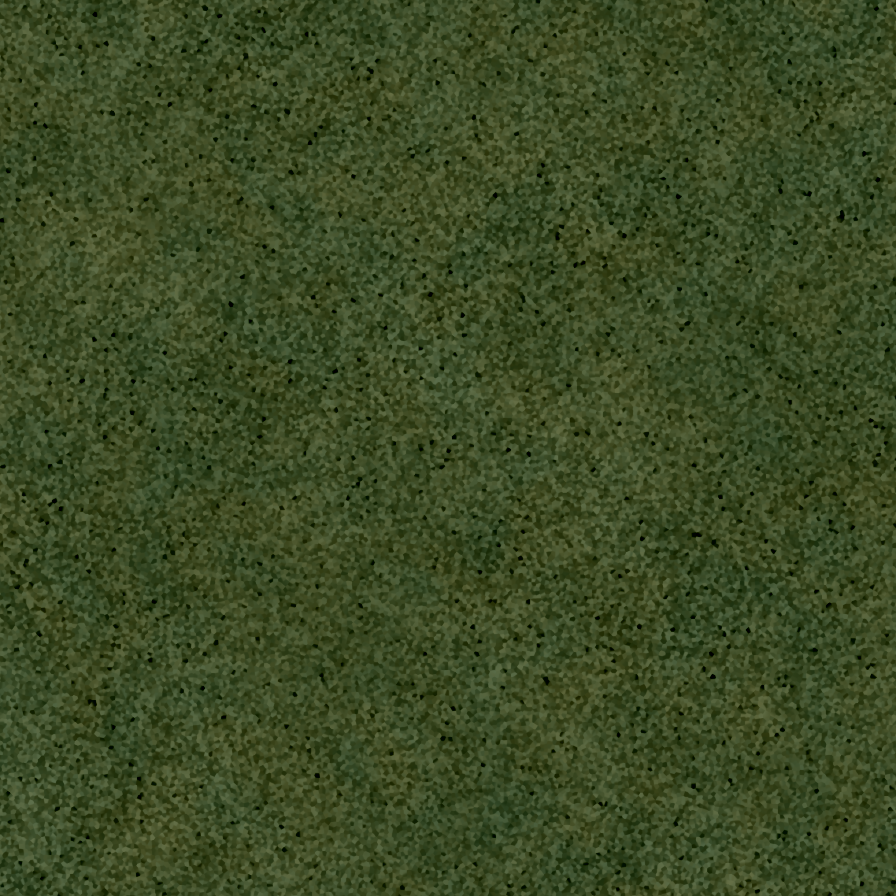
A WebGL 1 fragment shader for this texture:

```glsl
precision highp float;

uniform vec2 u_resolution;

const vec3 TURF_COLOR = vec3(0.239, 0.297, 0.149);
const vec3 WARM_TINT = vec3(0.05, 0.012, -0.015);

const float GRAIN_DENSITY = 242.0;   // cells across the canvas
const float CLUMP_DENSITY = 44.0;
const float PATCH_DENSITY = 13.0;
const float TINT_DENSITY = 24.0;

const float GRAIN_CONTRAST = 0.215;
const float CLUMP_CONTRAST = 0.035;
const float PATCH_CONTRAST = 0.045;
const float CONTRAST_DRIFT = 0.13;

const float GRAIN_FALLOFF = 6.5;     // higher gives crisper cells
const float SOFT_FALLOFF = 3.5;
const float PIT_SHARE = 0.03;
const float PIT_DEPTH = 0.95;

vec4 hash4(vec2 cell) {
  vec4 p = fract(cell.xyxy * vec4(0.1031, 0.1030, 0.0973, 0.1099));
  p += dot(p, p.wzxy + 33.33);
  return fract((p.xxyz + p.yzzw) * p.zywx);
}

// Cellular noise: blends a random tone (x) and tint (y) around jittered points.
vec2 cellBlend(vec2 p, float falloff, float pitShare) {
  vec2 home = floor(p);
  vec2 total = vec2(0.0);
  float weightSum = 0.0;
  for (int y = -1; y <= 1; y++) {
    for (int x = -1; x <= 1; x++) {
      vec2 cell = home + vec2(float(x), float(y));
      vec4 rnd = hash4(cell + 17.0);
      vec2 offset = cell + rnd.xy - p;
      float weight = exp(-falloff * dot(offset, offset));
      float pit = step(fract(rnd.w * 37.0), pitShare) * PIT_DEPTH;
      total += weight * vec2(rnd.z - 0.5 - pit, rnd.w - 0.5);
      weightSum += weight;
    }
  }
  return total / max(weightSum, 0.00001);
}

// Slow layered sines that vary the strength of the grain.
float drift(vec2 p) {
  vec2 q = p + 0.08 * sin(p.yx * 13.0 + vec2(0.7, 2.9));
  return 0.5 * sin(q.x * 9.0 + q.y * 5.0) + 0.5 * sin(q.y * 14.0 - q.x * 7.0 + 1.8);
}

void main() {
  vec2 uv = gl_FragCoord.xy / min(u_resolution.x, u_resolution.y);
  vec2 warped = uv + 0.012 * sin(uv.yx * 31.0 + vec2(1.3, 4.1));

  // Fine grains with scattered dark pits
  vec2 grain = cellBlend(uv * GRAIN_DENSITY, GRAIN_FALLOFF, PIT_SHARE);
  float shade = grain.x * GRAIN_CONTRAST * (1.0 + CONTRAST_DRIFT * drift(uv));

  // Faint clumps and broad patches
  shade += cellBlend(warped * CLUMP_DENSITY + 5.3, SOFT_FALLOFF, 0.0).x * CLUMP_CONTRAST;
  shade += cellBlend(warped * PATCH_DENSITY + 61.7, SOFT_FALLOFF, 0.0).x * PATCH_CONTRAST;

  // Shift between cool green and dry olive
  float warmth = cellBlend(warped * TINT_DENSITY + 131.2, SOFT_FALLOFF, 0.0).y + 0.6 * grain.y;

  vec3 color = TURF_COLOR + shade + WARM_TINT * warmth;
  gl_FragColor = vec4(clamp(color, 0.0, 1.0), 1.0);
}
```
